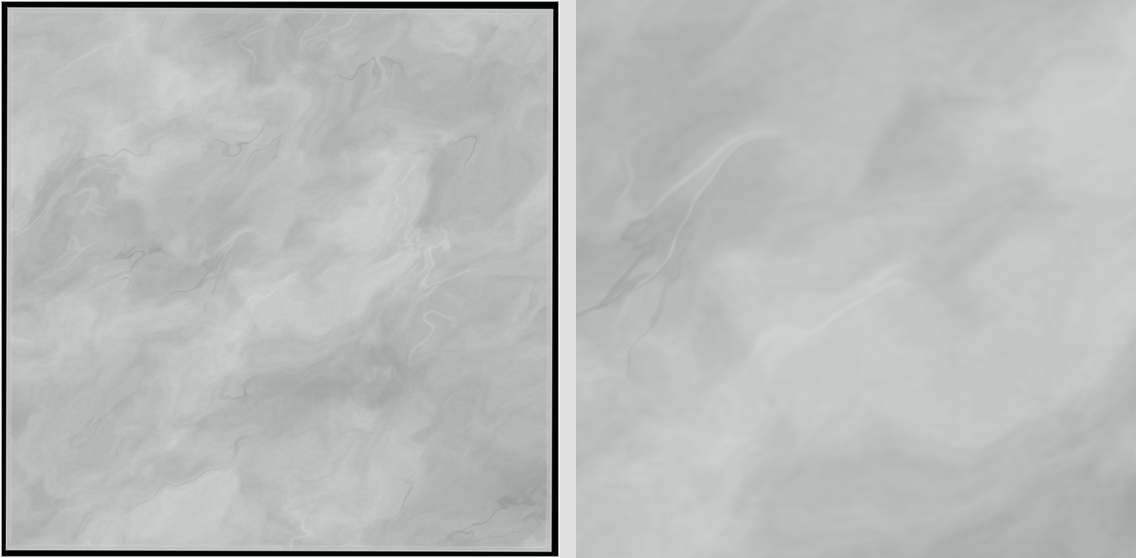
Left, the full canvas; right, a detail of the centre.
Give the GLSL for this texture, as a WebGL 2 fragment shader.

```glsl
#version 300 es
precision highp float;

uniform vec2 u_resolution;
out vec4 fragColor;

#define BASE_TONE 0.731
#define CLOUD_DEPTH 0.075
#define PATCH_DEPTH 0.040
#define GRAIN_DEPTH 0.046
#define LIGHT_VEIN 0.040
#define DARK_VEIN 0.055
#define VEIN_ANGLE 0.62
#define STONE_TINT vec3(0.992, 1.004, 1.001)
#define TILE_LOW vec2(0.0118, 0.0125)
#define TILE_HIGH vec2(0.9865, 0.9855)
#define RIM_WIDTH 0.0025
#define BEVEL_WIDTH 0.0085

vec2 gradientAt(vec2 cell) {
    uvec2 q = uvec2(ivec2(cell)) * uvec2(1597u, 3813u);
    uint h = (q.x ^ (q.y << 7)) * 73939u + q.y * 9277u;
    h = (h ^ (h >> 15)) * 48271u;
    h = (h ^ (h >> 13)) * 69621u;
    float angle = float((h >> 8) & 65535u) / 65536.0 * 6.28319;
    return vec2(cos(angle), sin(angle));
}

float gradientNoise(vec2 p) {
    vec2 i = floor(p), f = p - i;
    vec2 u = f * f * f * (f * (f * 6.0 - 15.0) + 10.0);
    vec2 e = vec2(1.0, 0.0);
    float a = dot(gradientAt(i), f);
    float b = dot(gradientAt(i + e.xy), f - e.xy);
    float c = dot(gradientAt(i + e.yx), f - e.yx);
    float d = dot(gradientAt(i + e.xx), f - e.xx);
    return mix(mix(a, b, u.x), mix(c, d, u.x), u.y);
}

float fbm(vec2 p, int octaves) {
    float sum = 0.0, amplitude = 1.0;
    mat2 turn = mat2(0.8, 0.6, -0.6, 0.8);
    for (int i = 0; i < octaves; i++) {
        sum += amplitude * gradientNoise(p);
        p = turn * p * 2.03 + 17.3;
        amplitude *= 0.55;
    }
    return sum;
}

// Thin line along the zero contour of a noise field
float vein(vec2 p, float width) {
    return 1.0 - smoothstep(0.0, width, abs(fbm(p, 5)));
}

// Signed distance to an axis-aligned box, negative inside
float boxDistance(vec2 p, vec2 low, vec2 high) {
    vec2 d = max(low - p, p - high);
    return max(d.x, d.y);
}

float marbleTone(vec2 p) {
    // Stretch the stone along its diagonal bedding
    float c = cos(VEIN_ANGLE), s = sin(VEIN_ANGLE);
    vec2 bed = mat2(c, -s, s, c) * p * vec2(0.75, 1.15);
    vec2 warp = vec2(fbm(bed * 4.0 + 3.7, 4), fbm(bed * 4.0 + 41.2, 4));
    vec2 q = bed + 0.10 * warp;

    // Broad clouds and crisp-edged mineral patches
    float cloud = fbm(q * 4.2 + 8.0, 6);
    float field = fbm(q * 3.3 + 23.0, 6);
    float patches = smoothstep(-0.16, 0.12, field) - 0.5;
    float tone = BASE_TONE + CLOUD_DEPTH * cloud + PATCH_DEPTH * patches;

    // Mottling, stronger in some regions, and fine tooth
    float rough = smoothstep(-0.25, 0.3, gradientNoise(q * 5.0 + 61.0));
    tone += GRAIN_DEPTH * mix(0.5, 1.0, rough) * fbm(q * 19.0 + 5.0, 4);
    tone += 0.012 * gradientNoise(p * vec2(110.0, 150.0));

    // Broken light and dark veins
    float lightMask = smoothstep(0.0, 0.35, gradientNoise(bed * 5.0 + 71.0));
    float darkMask = smoothstep(0.02, 0.4, gradientNoise(bed * 6.5 + 93.0));
    tone += LIGHT_VEIN * lightMask * vein(q * vec2(2.6, 4.0) + 31.0, 0.055);
    tone -= DARK_VEIN * darkMask * vein(q * vec2(3.0, 5.2) + 57.0, 0.05);
    return clamp(tone, 0.56, 0.815);
}

void main() {
    vec2 uv = gl_FragCoord.xy / u_resolution;
    vec2 p = gl_FragCoord.xy / u_resolution.y;
    float soft = max(1.0 / u_resolution.y, 0.0012);

    // Tile set slightly askew
    vec2 skewed = uv + vec2(0.5 - uv.y, uv.x - 0.5) * 0.003;
    float tileEdge = boxDistance(skewed, TILE_LOW, TILE_HIGH);

    // Marble face, paler bevel and bright rim
    float tone = marbleTone(p);
    float bevel = smoothstep(-BEVEL_WIDTH - soft, -BEVEL_WIDTH + soft, tileEdge);
    tone = mix(tone, 0.745, 0.55 * bevel);
    tone += 0.025 * (1.0 - smoothstep(0.0, 2.0 * soft, abs(tileEdge + BEVEL_WIDTH)));
    float rim = smoothstep(-RIM_WIDTH - soft, -RIM_WIDTH + soft, tileEdge);
    tone = mix(tone, 0.83, rim);
    vec3 color = tone * STONE_TINT;

    // Black surround and white outer margin
    color = mix(color, vec3(0.01), smoothstep(-soft, soft, tileEdge));
    float margin = boxDistance(uv, vec2(0.003), vec2(0.997));
    color = mix(color, vec3(0.985), smoothstep(-soft, soft, margin));
    fragColor = vec4(color, 1.0);
}
```
